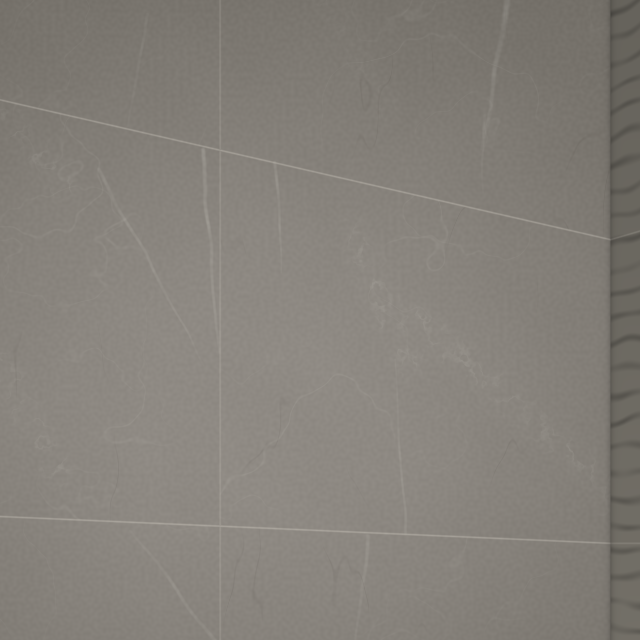
Reproduce this texture procedurally as a WebGL 2 fragment shader.

```glsl
#version 300 es
precision highp float;
uniform vec2 u_resolution;
out vec4 outColor;

#define LIGHT_STONE vec3(0.560, 0.541, 0.516)
#define DARK_STONE vec3(0.438, 0.422, 0.394)
#define PANEL_COLOR vec3(0.425, 0.412, 0.382)
#define VEIN_COLOR vec3(0.68, 0.665, 0.635)
#define JOINT_COLOR vec3(0.72, 0.70, 0.665)
#define JOINT_X 0.344
#define CORNER_X 0.954
#define JOINT_HALF 0.0012
#define VEIN_STRENGTH 0.55
#define CRACK_STRENGTH 0.30
#define GRAIN 0.020
#define PANEL_RIBS 25.0

float hash(vec2 p) {
  return fract(sin(dot(p, vec2(127.1, 311.7))) * 43758.5);
}
vec2 gradient(vec2 cell) {
  float angle = 6.2832 * hash(cell);
  return vec2(cos(angle), sin(angle));
}
float noise(vec2 p) {
  vec2 i = floor(p), f = fract(p), e = vec2(0.0, 1.0);
  vec2 s = f * f * f * (f * (f * 6.0 - 15.0) + 10.0);
  float low = mix(dot(gradient(i), f), dot(gradient(i + e.yx), f - e.yx), s.x);
  float high = mix(dot(gradient(i + e.xy), f - e.xy), dot(gradient(i + 1.0), f - 1.0), s.x);
  return mix(low, high, s.y);
}
float fbm(vec2 p) {
  float sum = 0.0, amplitude = 0.6;
  for (int i = 0; i < 4; i++) {
    sum += amplitude * noise(p);
    p = p * 2.03 + 17.3;
    amplitude *= 0.5;
  }
  return sum;
}

// Smooth stroke mask around a distance
float stroke(float d, float halfWidth) {
  float aa = 1.0 / u_resolution.y;
  return 1.0 - smoothstep(halfWidth - aa, halfWidth + aa, d);
}
// x: distance to a segment, y: position along it
vec2 segment(vec2 p, vec2 a, vec2 b) {
  vec2 ab = b - a;
  float t = clamp(dot(p - a, ab) / dot(ab, ab), 0.0, 1.0);
  return vec2(length(p - a - ab * t), t);
}
// Soft-edged mineral vein, tapered and fading toward its far end
float vein(vec2 p, vec2 a, vec2 b, float halfWidth) {
  vec2 s = segment(p, a, b);
  float taper = halfWidth * (1.0 - 0.6 * s.y);
  float core = 1.0 - smoothstep(0.2 * taper, 1.2 * taper + 0.0014, s.x);
  return core * (0.85 + 0.8 * noise(p * 30.0)) * (1.0 - 0.7 * s.y * s.y);
}
// Soft region in which fine cracks gather
float crackBand(vec2 p, vec2 a, vec2 b) {
  return 1.0 - smoothstep(0.0, 0.05, segment(p, a, b).x);
}
float ridge(vec2 p, float width) {
  return 1.0 - smoothstep(0.0, width, abs(fbm(p)));
}

float veins(vec2 p, vec2 tile) {
  vec2 q = p + 0.006 * vec2(noise(p * 14.0), noise(p * 14.0 + 40.0));
  float bold = vein(q, vec2(0.795, 1.01), vec2(0.753, 0.77), 0.0055);
  bold = max(bold, 0.5 * vein(q, vec2(0.755, 0.82), vec2(0.756, 0.70), 0.002));
  bold = max(bold, vein(q, vec2(0.316, 0.768), vec2(0.343, 0.45), 0.0032));
  bold = max(bold, 0.75 * vein(q, vec2(0.154, 0.736), vec2(0.32, 0.43), 0.0025));
  bold = max(bold, 0.75 * vein(q, vec2(0.431, 0.745), vec2(0.440, 0.575), 0.002));
  bold = max(bold, 0.6 * vein(q, vec2(0.635, 0.167), vec2(0.615, 0.44), 0.0018));
  bold = max(bold, 0.65 * vein(q, vec2(0.335, 0.0), vec2(0.202, 0.173), 0.003));
  bold = max(bold, 0.6 * vein(q, vec2(0.577, 0.165), vec2(0.556, 0.0), 0.003));
  bold = max(bold, 0.5 * vein(q, vec2(0.232, 0.975), vec2(0.200, 0.805), 0.0025));

  // Fine cracks and haze, different from tile to tile
  vec2 local = p + 5.0 * tile;
  float band = crackBand(q, vec2(0.55, 0.64), vec2(0.64, 0.43));
  band = max(band, crackBand(q, vec2(0.65, 0.50), vec2(0.95, 0.24)));
  band = max(band, 0.7 * crackBand(q, vec2(0.51, 1.0), vec2(0.60, 0.83)));
  band = max(band, crackBand(q, vec2(0.01, 0.82), vec2(0.10, 0.71)));
  band = max(band, crackBand(q, vec2(0.0, 0.43), vec2(0.09, 0.26)));
  float haze = band * (0.12 + 0.35 * max(noise(local * 42.0), 0.0));
  float cracks = band * band * ridge(local * 27.0, 0.10) * (0.6 + noise(local * 35.0));
  float patches = smoothstep(-0.1, 0.35, noise(local * 4.0 + 9.0));
  float faint = patches * (ridge(local * 3.2, 0.010) + 0.7 * ridge(local * 4.5 + 31.0, 0.014));
  float dark = ridge(local * vec2(5.0, 1.6) + 63.0, 0.010) * smoothstep(0.0, 0.3, noise(local * 6.0));
  return VEIN_STRENGTH * bold + CRACK_STRENGTH * (cracks + haze + 0.6 * faint - 0.6 * dark);
}

void main() {
  vec2 uv = gl_FragCoord.xy / u_resolution;
  float past = max(uv.x - CORNER_X, 0.0);
  float onPanel = 1.0 - stroke(uv.x - CORNER_X, 0.0);

  // Converging tile rows, folded at the corner
  vec2 wall = vec2(min(uv.x, CORNER_X), uv.y - 0.6 * (uv.y - 0.15) * past);
  float rowHeight = 0.651 - 0.185 * wall.x;
  float row = (wall.y - 0.193 + 0.044 * wall.x) / rowHeight;
  vec2 grid = vec2((wall.x - JOINT_X) / (CORNER_X - JOINT_X), row);
  vec2 toJoint = abs(fract(grid + 0.5) - 0.5) * vec2(CORNER_X - JOINT_X, rowHeight);

  // Light pooled on the wall, with cloudy stone and grain
  float falloff = smoothstep(0.08, 0.95, length((uv - vec2(0.40, 0.36)) * vec2(0.85, 1.0)));
  vec3 stone = mix(LIGHT_STONE, DARK_STONE, falloff);
  stone += 0.012 * fbm(uv * 7.0 + 7.0 * floor(grid)) + GRAIN * noise(uv * 150.0);
  float shade = dot(stone, vec3(0.333)) / 0.539;
  vec3 color = mix(stone, VEIN_COLOR * shade, clamp(veins(uv, floor(grid)), -0.2, 1.0));

  // Side panel with thin, nearly level grooves
  float wave = wall.y * PANEL_RIBS + 0.35 * noise(vec2(past * 18.0, wall.y * 13.0));
  float groove = smoothstep(0.22, 0.0, abs(fract(wave) - 0.5));
  float depth = 0.7 + 0.9 * noise(vec2(past * 25.0, wall.y * 20.0 + 5.0));
  vec3 panel = PANEL_COLOR * (1.06 - 0.12 * uv.y) * (1.0 - 0.2 * groove * depth);
  color = mix(color, panel, onPanel);

  // Grout and the shaded corner
  float across = stroke(toJoint.y, JOINT_HALF) * mix(0.68, 0.3, onPanel);
  float upright = stroke(toJoint.x, JOINT_HALF) * 0.36 * step(uv.x, 0.9);
  color = mix(color, JOINT_COLOR * mix(1.0, shade, 0.6), max(across, upright));
  color *= 1.0 - 0.18 * exp(-abs(uv.x - CORNER_X) * 260.0);
  outColor = vec4(color, 1.0);
}
```
